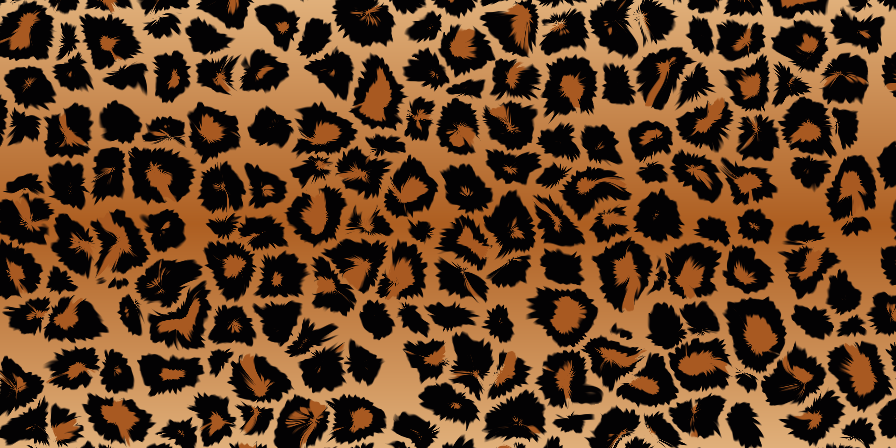
Give the GLSL for this pattern, as a Shadertoy shader.

```glsl
// Leopard fur: broken black rosettes and solid spots on a banded tan and rust coat

vec2 hash2(vec2 p) {
    vec3 h = fract(p.xyx * vec3(0.1031, 0.1030, 0.0973));
    h += dot(h, h.yzx + 33.33);
    return fract((h.xx + h.yz) * h.zy);
}

float noise(vec2 p) {
    vec2 i = floor(p), f = fract(p);
    f = f * f * (3.0 - 2.0 * f);
    return mix(mix(hash2(i).x, hash2(i + vec2(1, 0)).x, f.x),
               mix(hash2(i + vec2(0, 1)).x, hash2(i + vec2(1, 1)).x, f.x), f.y);
}

float smoothMin(float a, float b, float k) {
    float h = max(k - abs(a - b), 0.0) / k;
    return min(a, b) - h * h * k * 0.25;
}

// Spot centre in xy, spot radius in z
vec3 spotSite(vec2 cell) {
    vec2 centre = cell + 0.5 + 0.68 * (hash2(cell + 71.0) - 0.5);
    return vec3(centre, mix(0.36, 0.82, hash2(cell + 13.0).x));
}

// Squared distance lowered by the radius, so that big spots claim more room
float power(vec2 p, vec3 site) {
    vec2 v = p - site.xy;
    return dot(v, v) - 0.75 * site.z * site.z;
}

// Signed depth inside a slot running outward from the spot centre
float slot(vec2 q, float angle, float width) {
    vec2 dir = vec2(cos(angle), sin(angle));
    return width - length(q - dir * clamp(dot(q, dir), 0.0, 1.5));
}

void mainImage(out vec4 fragColor, in vec2 fragCoord) {
    vec2 uv = fragCoord / iResolution.y;
    float scale = 9.2;
    float soft = scale * max(0.0033, 0.8 / iResolution.y);

    // Warped plane, so that the outlines are uneven
    vec2 p = uv * scale + 20.0;
    p += 0.34 * (vec2(noise(p * 1.7), noise(p * 1.7 + 47.0)) - 0.5);

    // Spot that owns this point
    vec2 base = floor(p), owner = base;
    float best = 1e5;
    for (int y = -2; y <= 2; y++)
    for (int x = -2; x <= 2; x++) {
        vec2 cell = base + vec2(x, y);
        float w = power(p, spotSite(cell));
        if (w < best) { best = w; owner = cell; }
    }
    vec3 site = spotSite(owner);
    vec2 rnd = hash2(owner + 5.0), rnd2 = hash2(owner + 29.0);

    // Local frame: spots lean more steeply towards the right
    float lean = -mix(0.25, 1.15, uv.x * iResolution.y / iResolution.x) + 0.9 * (rnd.x - 0.5);
    vec2 q = p - site.xy;
    q = mat2(cos(lean), -sin(lean), sin(lean), cos(lean)) * q;

    // Depth inside the ellipse, trimmed by the neighbours
    float depth = site.z - length(q * vec2(0.85, 1.2));
    for (int y = -2; y <= 2; y++)
    for (int x = -2; x <= 2; x++) {
        vec2 cell = owner + vec2(x, y);
        if (cell == owner) continue;
        vec3 other = spotSite(cell);
        float border = (power(p, other) - best) / (2.0 * distance(other.xy, site.xy));
        depth = smoothMin(depth, border - 0.085, 0.13);
    }

    // Slanted hair teeth around every outline
    float turn = atan(q.y, q.x), reach = length(q);
    float teeth = noise(vec2(turn * 15.0 * site.z + 3.0 * reach, reach * 4.0) + 90.0 * rnd) - 0.5;
    float lumps = noise(p * 4.0 + 60.0) - 0.5;
    float outline = depth + 0.14 * teeth + 0.07 * lumps;

    // Open core and breaks in the ring, for the larger spots
    float core = depth - mix(0.25, 0.37, rnd.y) + 0.10 * teeth + 0.22 * lumps;
    float gaps = -1.0;
    if (site.z > 0.56) {
        gaps = slot(q, 6.283 * rnd2.x, mix(-0.05, 0.15, rnd2.y));
        gaps = max(gaps, slot(q, 6.283 * rnd2.x + 2.4, mix(-0.12, 0.10, rnd.x)));
        gaps += 0.10 * teeth + 0.12 * lumps;
    }
    float ink = min(outline, -max(core, gaps));

    // Coat: rust across the middle, tan at the top and bottom
    vec3 rust = vec3(0.68, 0.37, 0.13), tan_ = vec3(0.88, 0.69, 0.48);
    vec3 color = mix(rust, tan_, abs(uv.y - 0.5) * 2.0);

    // Rust filling of the rosettes, then the black marks
    color = mix(color, vec3(0.66, 0.35, 0.13), smoothstep(-soft, soft, outline - 0.10 + 0.2 * lumps));
    color = mix(color, vec3(0.012, 0.006, 0.012), smoothstep(-soft, soft, ink));
    fragColor = vec4(color, 1.0);
}
```
